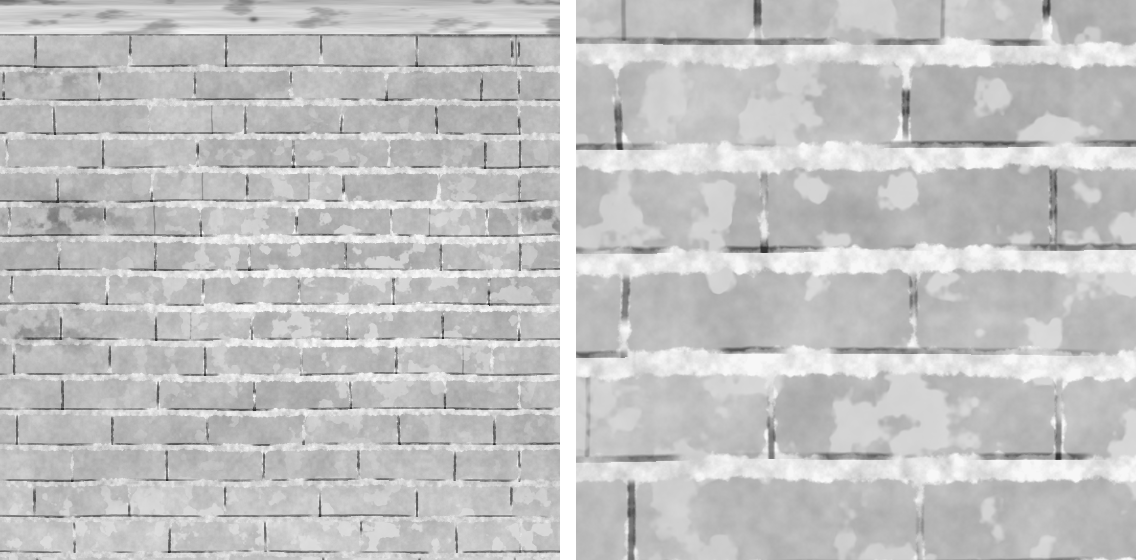
Left, the full canvas; right, a detail of the centre.
Give the GLSL for this texture, as a three.js fragment shader.

```glsl
// Weathered grey brick wall in running bond, under a pale wooden beam.
varying vec2 vUv;

const float BEAM = 0.0612;       // height of the beam
const float COURSE = 0.0590;     // height of the first course
const float GROWTH = 0.000182;   // courses grow taller downwards
const float BRICK = 0.1706;      // brick length
const float SEAM = 0.928;        // vertical seam near the right side
const float SOFT = 0.0013;       // edge smoothing

float hash(vec2 p) {
  vec3 q = fract(vec3(p.xyx) * 0.1031);
  q += dot(q, q.yzx + 33.33);
  return fract((q.x + q.y) * q.z);
}

float noise(vec2 p) {
  vec2 i = floor(p), f = fract(p);
  f = f * f * (3.0 - 2.0 * f);
  return mix(mix(hash(i), hash(i + vec2(1.0, 0.0)), f.x),
             mix(hash(i + vec2(0.0, 1.0)), hash(i + vec2(1.0)), f.x), f.y);
}

float fbm(vec2 p) {
  float sum = 0.0, amp = 0.533;
  for (int i = 0; i < 4; i++) {
    sum += amp * noise(p);
    p = p * 2.03 + 17.3;
    amp *= 0.5;
  }
  return sum;
}

// Soft elliptical spot, 1 at its centre
float spot(vec2 p, vec2 centre, vec2 size) {
  vec2 q = (p - centre) / size;
  return exp(-dot(q, q));
}

float roundBox(vec2 p, vec2 halfSize, float radius) {
  vec2 q = abs(p) - halfSize + radius;
  return length(max(q, 0.0)) + min(max(q.x, q.y), 0.0) - radius;
}

// Left end of the first whole brick in a course
float coursePhase(float row) {
  float odd = mod(row, 2.0);
  float even = 0.094 + 0.0019 * row + 0.012 * step(11.5, row) - 0.031 * step(row, 0.5);
  return mix(even, 0.006 + 0.0022 * row + 0.026 * step(11.5, row), odd);
}

// Left and right ends of the brick at x
vec2 brickSpan(float x, float row) {
  float phase = coursePhase(row);
  float left = phase + BRICK * floor((x - phase) / BRICK);
  vec2 span = vec2(left, left + BRICK);
  if (mod(row, 2.0) < 0.5 || row < 5.5) {
    if (x < SEAM) span.y = min(span.y, SEAM);
    else span = vec2(SEAM, SEAM + BRICK);
  }
  return span;
}

float beamTone(vec2 p) {
  float grain = fbm(p * vec2(9.0, 150.0));
  float stain = fbm(p * vec2(14.0, 45.0) + 8.0);
  float tone = 0.80 + 0.20 * (grain - 0.5) - 0.22 * smoothstep(0.5, 0.75, stain);
  tone -= 0.10 * (1.0 - smoothstep(0.006, 0.013, p.y));
  tone -= 0.35 * spot(p, vec2(0.453, 0.035), vec2(0.008, 0.005));
  return tone + 0.08 * smoothstep(0.046, 0.054, p.y);
}

float wallTone(vec2 p) {
  // Course and brick under this point
  vec2 q = p + 0.004 * (vec2(noise(p * 11.0), noise(p * 9.0 + 5.0)) - 0.5);
  float depth = max(q.y - BEAM, 0.0);
  float r = 2.0 * depth / (COURSE + sqrt(COURSE * COURSE + 4.0 * GROWTH * depth));
  float row = floor(r);
  float height = COURSE + GROWTH * (2.0 * row + 1.0);
  float y = fract(r) * height;
  vec2 span = brickSpan(q.x, row);
  float id = hash(vec2(floor(span.x * 100.0) + 40.0, row * 7.0 + 3.0));

  // Weathering masks
  float lime = clamp(spot(p, vec2(0.62, 0.52), vec2(0.42, 0.26)) + 0.2 * noise(p * 8.0), 0.0, 1.0);
  float rough = smoothstep(0.78, 0.95, p.y);
  float coarse = fbm(p * 28.0), fine = fbm(p * 130.0 + 4.0);
  float soot = spot(p, vec2(0.09, 0.39), vec2(0.13, 0.035))
             + spot(p, vec2(0.98, 0.39), vec2(0.05, 0.035))
             + 0.7 * spot(p, vec2(0.05, 0.59), vec2(0.13, 0.04))
             + 0.6 * spot(p, vec2(0.10, 0.14), vec2(0.10, 0.02));

  // Brick face
  float bed = mix(0.0055, 0.0105, lime) * step(0.5, row) + 0.002;
  float bottom = height - 0.0025;
  vec2 centre = vec2(0.5 * (span.x + span.y), 0.5 * (bed + bottom));
  vec2 halfSize = vec2(0.5 * (span.y - span.x) - 0.0022, 0.5 * (bottom - bed));
  float d = roundBox(vec2(q.x, y) - centre, halfSize, 0.003 + 0.005 * id);
  d += (fine - 0.5) * 0.007 + (coarse - 0.5) * 0.004;
  float face = 0.725 + 0.055 * (id - 0.5) + 0.13 * (coarse - 0.5) + 0.09 * (fine - 0.5);
  face += 0.05 * rough + 0.03 * (fbm(p * vec2(120.0, 20.0)) - 0.5);
  float crack = abs(q.x - mix(span.x, span.y, 0.3 + 0.4 * fract(id * 17.0)) + 0.004 * (coarse - 0.5));
  face -= 0.16 * step(0.88, id) * (1.0 - smoothstep(0.0004, 0.0022, crack));
  float bloom = smoothstep(0.60, 0.68, fbm(p * 36.0 + 31.0) + 0.08 * (lime + rough) - 0.04);
  face = mix(face, 0.88, 0.75 * bloom * max(lime, rough));

  // Mortar, then dark gaps below and between the bricks
  float mortar = mix(0.80, 0.92, lime) + 0.28 * (fine - 0.5);
  float tone = mix(face, mortar, smoothstep(-SOFT, SOFT, d));
  float ragged = 0.0015 * (fine - 0.5);
  float under = 1.0 - smoothstep(0.0008, 0.0032, abs(y - height + 0.0018 + ragged));
  float side = min(q.x - span.x, span.y - q.x);
  float between = (1.0 - smoothstep(0.0010, 0.0030, side + ragged)) * smoothstep(bed - 0.002, bed + 0.004, y);
  tone -= 0.34 * under * smoothstep(0.28, 0.58, noise(p * vec2(32.0, 16.0)));
  tone -= 0.42 * between * smoothstep(0.25, 0.6, noise(p * vec2(25.0, 45.0) + 9.0));
  tone -= 0.24 * soot * smoothstep(0.38, 0.62, fbm(p * 42.0 + 12.0));

  // Shadow cast by the beam
  float reach = 0.004 + 0.005 * smoothstep(0.5, 0.9, p.x);
  return tone - 0.38 * (1.0 - smoothstep(0.0, reach, p.y - BEAM));
}

void main() {
  vec2 p = vec2(vUv.x, 1.0 - vUv.y);
  float tone = mix(beamTone(p), wallTone(p), smoothstep(-SOFT, SOFT, p.y - BEAM));
  gl_FragColor = vec4(vec3(clamp(tone, 0.2, 0.97)), 1.0);
}
```
